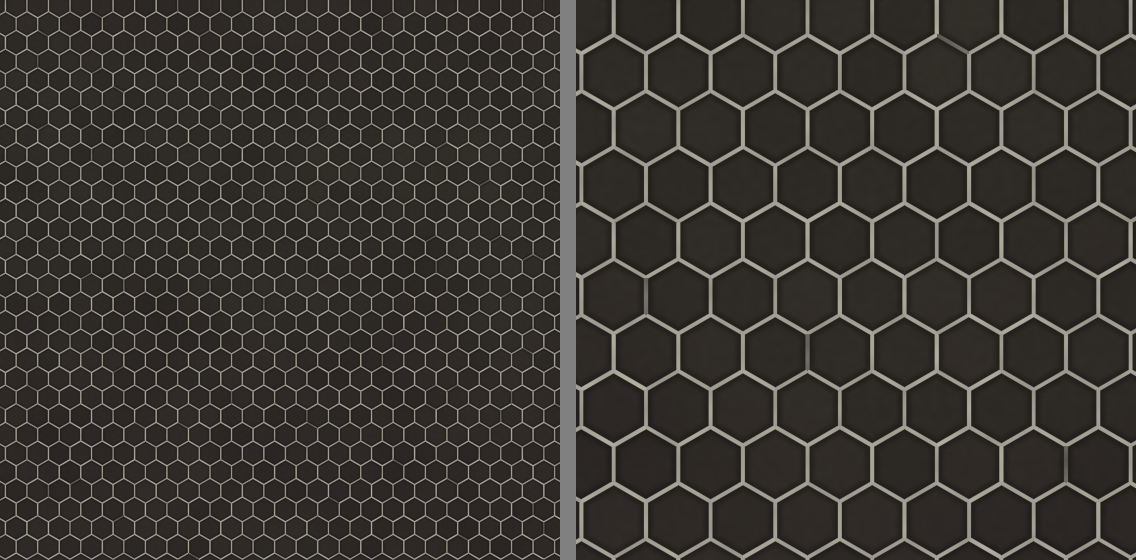
Left, the full canvas; right, a detail of the centre.
Write a WebGL 2 fragment shader that draws this pattern.

```glsl
#version 300 es
precision highp float;
precision highp int;

uniform vec2 u_resolution;
out vec4 fragColor;

// Layout: columns and rows of hexagons; lengths are in column widths
const vec2 TILES = vec2(26.0, 30.0);
const vec2 PHASE = vec2(0.25, 0.71);
const float GROUT_WIDTH = 0.062;
const float EDGE_SOFTNESS = 0.75;   // in output samples
const float SHADOW_REACH = 0.13;

// Colours
const vec3 TILE_OLIVE = vec3(0.182, 0.168, 0.146);
const vec3 TILE_UMBER = vec3(0.175, 0.156, 0.150);
const vec3 GROUT = vec3(0.635, 0.625, 0.580);

// Wear and variation
const float SHADOW_DEPTH = 0.26;
const float TILE_VARIATION = 0.09;
const float CLOUD_STRENGTH = 0.07;
const float GRAIN_STRENGTH = 0.05;
const float GROUT_VARIATION = 0.16;
const float FADED_JOINTS = 0.025;   // share of joints that are nearly lost
const float TAU = 6.28319;

float hash(vec2 p) {
    uvec2 q = uvec2(ivec2(round(p)));
    uint h = q.x * 1597u + q.y * 51749u + 977u;
    h = (h ^ (h >> 16)) * 73244475u;
    h = (h ^ (h >> 15)) * 73244475u;
    return float((h ^ (h >> 16)) & 65535u) / 65535.0;
}

float cornerSlope(vec2 cell, vec2 offset, float period) {
    float angle = TAU * hash(mod(cell, period) + period * 7.0);
    return dot(vec2(cos(angle), sin(angle)), offset);
}

// Gradient noise that wraps after a whole number of cells
float wrappedNoise(vec2 uv, float period) {
    vec2 p = uv * period;
    vec2 i = floor(p), f = p - i;
    vec2 s = f * f * f * (f * (f * 6.0 - 15.0) + 10.0);
    vec2 X = vec2(1.0, 0.0);
    float low = mix(cornerSlope(i, f, period), cornerSlope(i + X, f - X, period), s.x);
    float high = mix(cornerSlope(i + X.yx, f - X.yx, period),
                     cornerSlope(i + X.xx, f - X.xx, period), s.x);
    return mix(low, high, s.y);
}

// Finds the two nearest hexagon centres, in column and row units
void nearestCentres(vec2 p, vec2 scale, out vec2 first, out vec2 second) {
    float d1 = 1e3, d2 = 1e3;
    float baseRow = floor(p.y - PHASE.y + 0.5);
    for (int r = -1; r <= 1; r++) {
        float row = baseRow + float(r);
        float shift = PHASE.x + 0.5 * mod(row, 2.0);
        float column = floor(p.x - shift + 0.5);
        for (int c = -1; c <= 1; c++) {
            vec2 centre = vec2(column + float(c) + shift, row + PHASE.y);
            vec2 away = (centre - p) * scale;
            float d = dot(away, away);
            if (d < d1) {
                d2 = d1; second = first;
                d1 = d; first = centre;
            } else if (d < d2) {
                d2 = d; second = centre;
            }
        }
    }
}

void main() {
    vec2 uv = gl_FragCoord.xy / u_resolution;
    vec2 p = uv * TILES;
    vec2 scale = vec2(1.0, TILES.x / TILES.y);
    float sampleSize = TILES.x / u_resolution.x;

    // Hexagon and distance to its nearest joint
    vec2 centre = vec2(0.0), neighbour = vec2(0.0);
    nearestCentres(p, scale, centre, neighbour);
    vec2 middle = 0.5 * (centre + neighbour);
    float edge = dot((middle - p) * scale, normalize((neighbour - centre) * scale));

    // Wrapped identities keep variation equal across the borders
    float tileRandom = hash(mod(round((centre - PHASE) * 2.0), TILES * 2.0));
    vec2 jointId = mod(round((middle - PHASE) * 4.0), TILES * 4.0);
    float jointRandom = hash(jointId + 311.0);
    float faded = step(hash(jointId + 733.0), FADED_JOINTS);

    // Matte tile with slow tint drift and fine grain
    float cloud = wrappedNoise(uv, 5.0) + 0.5 * wrappedNoise(uv, 13.0);
    float grain = wrappedNoise(uv, 160.0);
    float tint = 0.5 + 0.35 * sin(TAU * (uv.y - 0.42)) + 0.5 * cloud;
    vec3 color = mix(TILE_UMBER, TILE_OLIVE, clamp(tint, 0.0, 1.0));
    color *= 1.0 + TILE_VARIATION * (tileRandom - 0.5)
                 + CLOUD_STRENGTH * cloud + GRAIN_STRENGTH * grain;

    // Dark rim where the tile falls towards the joint
    float halfWidth = 0.5 * GROUT_WIDTH * (1.0 + 0.15 * (jointRandom - 0.5));
    color *= 1.0 - SHADOW_DEPTH * (1.0 - smoothstep(halfWidth, halfWidth + SHADOW_REACH, edge));

    // Pale grout, uneven and locally worn
    float wear = wrappedNoise(uv, 70.0);
    vec3 groutColor = GROUT * (1.0 + GROUT_VARIATION * (0.6 * (jointRandom - 0.5) + 0.7 * wear));
    float soft = EDGE_SOFTNESS * sampleSize;
    float cover = 1.0 - smoothstep(halfWidth - soft, halfWidth + soft, edge);
    cover *= 1.0 - faded * (0.45 + 0.3 * wear);
    fragColor = vec4(mix(color, groutColor, cover), 1.0);
}
```
